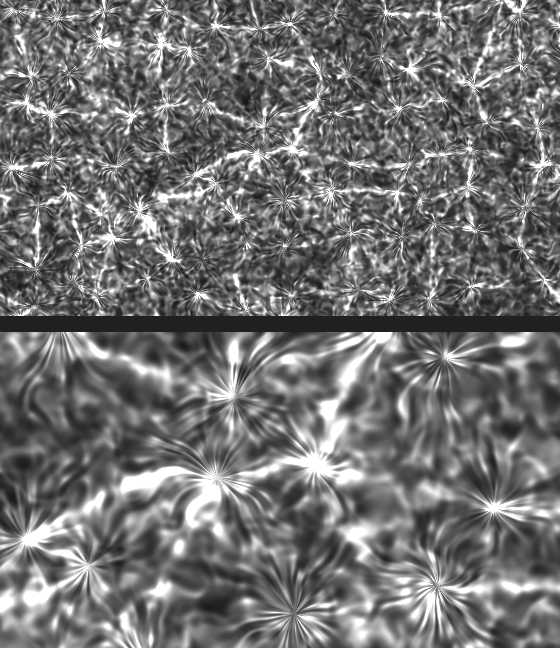
Top, the full canvas; bottom, a detail of the centre.
A Shadertoy shader for this texture:

```glsl
const float CELL = 0.145;         // spacing of the nodes, in canvas heights
const float JITTER = 0.85;
const float MIN_RAYS = 36.0;
const float EXTRA_RAYS = 26.0;
const float RAY_FREQ = 46.0;      // breaks along each ray
const float RAY_REACH = 0.085;
const float GRAIN_FREQ = 92.0;
const float THREAD_WIDTH = 0.0075;
const float HALO_WIDTH = 0.026;
const float CORE_SIZE = 0.016;
const float THREAD_SHARE = 0.68;
const float NOISE_SPREAD = 0.43;  // deviation of signed value noise
const float MID_TONE = 0.395;
const float CONTRAST = 0.44;
const float BALANCE = 0.34;
const vec3 TINT = vec3(1.0, 0.99, 1.0);
const float TAU = 6.2831853;

float hash(vec2 p) {
    vec3 q = fract(vec3(p.xyx) * 0.1031);
    q += dot(q, q.yzx + 33.33);
    return fract((q.x + q.y) * q.z);
}

// Signed value noise that repeats along x after the given period
float ringNoise(vec2 p, float period, vec2 seed) {
    vec2 i = floor(p), f = fract(p);
    f = f * f * (3.0 - 2.0 * f);
    float x0 = mod(i.x, period), x1 = mod(i.x + 1.0, period);
    float low = mix(hash(vec2(x0, i.y) + seed), hash(vec2(x1, i.y) + seed), f.x);
    float high = mix(hash(vec2(x0, i.y + 1.0) + seed), hash(vec2(x1, i.y + 1.0) + seed), f.x);
    return 2.0 * mix(low, high, f.y) - 1.0;
}

float noise(vec2 p) {
    return ringNoise(p + 200.0, 4096.0, vec2(0.0));
}

vec2 noise2(vec2 p) {
    return vec2(noise(p), noise(p + vec2(57.0, 131.0)));
}

vec2 nodeAt(vec2 id) {
    vec2 offset = vec2(hash(id + 11.0), hash(id + 47.0)) - 0.5;
    return (id + 0.5 + JITTER * offset) * CELL;
}

float segmentDistance(vec2 p, vec2 a, vec2 b) {
    vec2 ap = p - a, ab = b - a;
    return length(ap - ab * clamp(dot(ap, ab) / dot(ab, ab), 0.0, 1.0));
}

float bell(float x) {
    return exp(-x * x);
}

float thread(vec2 p, vec2 a, vec2 b, float chance) {
    float d = segmentDistance(p, a, b);
    float present = step(chance, THREAD_SHARE);
    return present * (bell(d / THREAD_WIDTH) + 0.35 * bell(d / HALO_WIDTH));
}

void mainImage(out vec4 fragColor, in vec2 fragCoord) {
    vec2 uv = fragCoord / iResolution.y;

    // Bend the space so the threads curve and fray
    vec2 p = uv + 0.022 * noise2(uv * 8.0) + 0.006 * noise2(uv * 27.0);
    vec2 home = floor(p / CELL);

    // Rays, threads and bright cores of the nearby nodes
    float rays = 0.0, power = 1e-5, web = 0.0, core = 0.0;
    for (int y = -1; y <= 1; y++) {
        for (int x = -1; x <= 1; x++) {
            vec2 id = home + vec2(x, y);
            vec2 node = nodeAt(id);
            vec2 away = p - node;
            float r = length(away);

            float count = floor(MIN_RAYS + EXTRA_RAYS * hash(id + 83.0));
            float turn = atan(away.y, away.x + 1e-6) / TAU + 0.5;
            float swirl = 1.2 * noise(uv * 30.0 + id);
            vec2 polar = vec2(turn * count + swirl, r * RAY_FREQ);
            float weight = bell(r / RAY_REACH) * smoothstep(0.0, 0.02, r);
            rays += weight * ringNoise(polar, count, id * 17.0 + 300.0);
            power += weight * weight;

            web = max(web, thread(p, node, nodeAt(id + vec2(1, 0)), hash(id + 5.0)));
            web = max(web, thread(p, node, nodeAt(id + vec2(0, 1)), hash(id + 29.0)));
            core += (0.4 + 0.9 * hash(id + 61.0)) * exp(-r / CORE_SIZE);
        }
    }
    rays /= sqrt(power) * NOISE_SPREAD;

    // Slanted fine grain
    vec2 slanted = mat2(0.8, 0.6, -0.6, 0.8) * (uv + 0.008 * noise2(uv * 40.0));
    float grain = noise(slanted * GRAIN_FREQ) / NOISE_SPREAD;

    // Broken threads and broad shade
    web *= 0.85 + 0.6 * noise(uv * 17.0 + 70.0);
    float shade = 0.45 * noise(uv * 6.0 + 30.0) + 0.3 * noise(uv * 15.0 + 90.0);

    float level = 0.68 * rays + 0.48 * grain + 1.35 * web + 0.9 * core + shade - BALANCE;
    float tone = MID_TONE * exp(CONTRAST * level);
    fragColor = vec4(min(tone * TINT, 1.0), 1.0);
}
```
